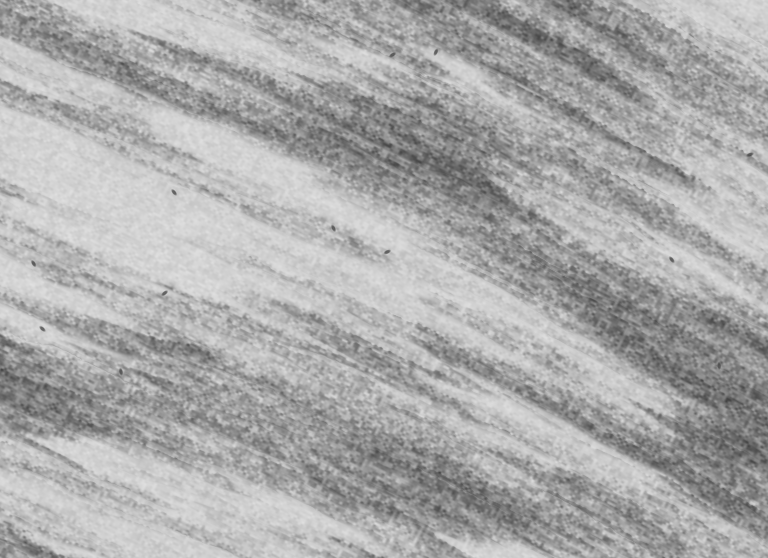
A WebGL 1 fragment shader for this texture:

```glsl
precision highp float;
// Slanted graphite shading on toothed paper.
// Three sizes of cellular strokes are painted over each other along a bent,
// rotated axis, then broken up by paper grain and a few dark flecks.

uniform vec2 u_resolution;

const float PAPER_SHADE = 0.825;
const float GRAPHITE_SHADE = 0.40;
const float STROKE_ANGLE = 0.47;
const float BEND = 0.035;
const vec2 BROAD_STROKE = vec2(0.50, 0.080);  // cell length and width
const vec2 MID_STROKE = vec2(0.36, 0.036);
const vec2 FINE_STROKE = vec2(0.26, 0.013);
const vec4 LAYER_WEIGHTS = vec4(0.38, 0.25, 0.17, 0.20);
const vec2 PRESSURE_RANGE = vec2(0.27, 0.87);
const float END_RAGGEDNESS = 0.16;
const float GRAIN_SCALE = 225.0;
const float SMOOTH_GRAIN = 0.11;
const float ROUGH_GRAIN = 0.38;
const float FLECK_CELLS = 8.0;
const float FLECK_CHANCE = 0.18;

float hash(vec2 p) {
  vec3 h = fract(p.xyx * vec3(0.1031, 0.1030, 0.0973));
  h += dot(h, h.yzx + 33.33);
  return fract((h.x + h.y) * h.z);
}

float noise(vec2 p) {
  vec2 cell = floor(p);
  vec2 f = fract(p);
  f = f * f * (3.0 - 2.0 * f);
  float low = mix(hash(cell), hash(cell + vec2(1.0, 0.0)), f.x);
  float high = mix(hash(cell + vec2(0.0, 1.0)), hash(cell + 1.0), f.x);
  return mix(low, high, f.y);
}

// One jittered stroke per cell, each laid over the last with its own pressure.
float strokeLayer(vec2 p, vec2 size, float seed) {
  vec2 q = p / size;
  float pressure = 0.5;
  for (int j = -1; j <= 1; j++) {
    float row = floor(q.y) + float(j);
    float x = q.x + 7.0 * hash(vec2(row, seed));
    for (int i = -1; i <= 1; i++) {
      vec2 id = vec2(floor(x) + float(i), row);
      vec2 key = id + seed * 17.0;
      vec2 jitter = vec2(hash(key + 3.1), hash(key + 5.7));
      vec2 d = vec2(x, q.y) - id - mix(vec2(0.25, 0.3), vec2(0.75, 0.7), jitter);
      d.y += (hash(key + 8.3) - 0.5) * 0.5 * d.x;
      float halfLength = mix(0.55, 0.95, hash(key + 11.9));
      float halfWidth = mix(0.45, 0.90, hash(key + 14.2));
      float cover = 1.0 - smoothstep(0.5 * halfWidth, halfWidth, abs(d.y));
      cover *= 1.0 - smoothstep(0.75 * halfLength, halfLength, abs(d.x));
      pressure = mix(pressure, hash(key + 19.6), cover);
    }
  }
  return pressure;
}

// Sparse short specks of loose graphite.
float flecks(vec2 p) {
  vec2 q = p * FLECK_CELLS;
  vec2 id = floor(q);
  vec2 center = 0.2 + 0.6 * vec2(hash(id + 41.3), hash(id + 67.9));
  vec2 d = q - id - center;
  float turn = 6.28 * hash(id + 83.1);
  d = vec2(cos(turn) * d.x + sin(turn) * d.y, cos(turn) * d.y - sin(turn) * d.x);
  float present = step(hash(id + 29.4), FLECK_CHANCE);
  return present * (1.0 - smoothstep(0.012, 0.034, length(d * vec2(0.5, 1.0))));
}

void main() {
  vec2 p = gl_FragCoord.xy / u_resolution.y;

  // Stroke space: x runs down to the right, y runs across the strokes.
  float c = cos(STROKE_ANGLE);
  float s = sin(STROKE_ANGLE);
  vec2 q = vec2(c * p.x - s * p.y, s * p.x + c * p.y) + 4.0;
  vec2 toothSpace = q * vec2(0.8, 1.0) * GRAIN_SCALE;
  q.y += BEND * sin(2.2 * q.x + 1.5 * q.y);

  // Paper tooth, and ragged stroke ends and edges.
  float tooth = 0.62 * noise(toothSpace) + 0.38 * noise(toothSpace * 0.47 + 31.0);
  vec2 ragged = q;
  ragged.x += END_RAGGEDNESS * (noise(vec2(q.x * 3.0, q.y * 75.0)) - 0.5);
  ragged.y += 0.012 * (noise(q * vec2(14.0, 45.0)) - 0.5) + 0.006 * (tooth - 0.5);

  // Graphite pressure from large to small.
  vec4 layers = vec4(
    strokeLayer(ragged, BROAD_STROKE, 1.0),
    strokeLayer(ragged, MID_STROKE, 2.0),
    strokeLayer(ragged, FINE_STROKE, 3.0),
    noise(q * vec2(1.6, 6.0)));
  float graphite = smoothstep(PRESSURE_RANGE.x, PRESSURE_RANGE.y, dot(layers, LAYER_WEIGHTS));

  // Smudged light areas stay smooth, while worked areas show the tooth.
  float grain = mix(SMOOTH_GRAIN, ROUGH_GRAIN, smoothstep(0.0, 0.4, graphite));
  float shade = mix(PAPER_SHADE, GRAPHITE_SHADE, graphite) + grain * (tooth - 0.5);
  shade = mix(shade, 0.25, 0.75 * flecks(p));
  gl_FragColor = vec4(vec3(clamp(shade, 0.0, 0.93)), 1.0);
}
```
